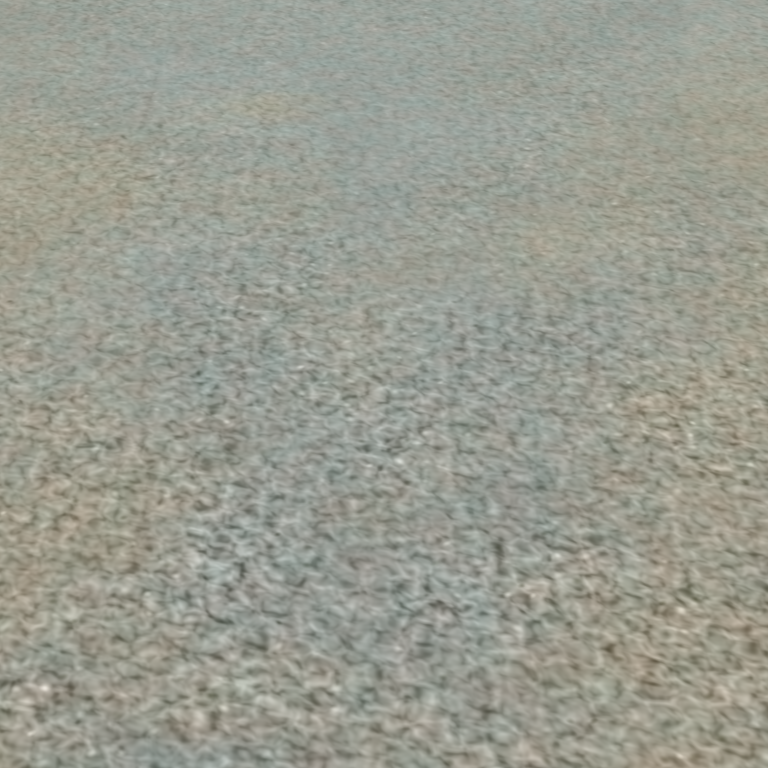
Write a WebGL 1 fragment shader that draws this texture.

```glsl
precision highp float;
// Draws a soft-focus grey gravel ground receding into the distance.
uniform vec2 u_resolution;

const vec3 NEAR_GREY = vec3(0.594, 0.596, 0.563);
const vec3 FAR_GREY = vec3(0.617, 0.633, 0.602);
const vec3 WARM_TINT = vec3(0.022, 0.002, -0.032);
const vec3 COOL_TINT = vec3(-0.012, 0.003, 0.010);
const vec3 RUST_TINT = vec3(0.022, -0.008, -0.010);
const vec3 SAND = vec3(0.685, 0.655, 0.560);
const vec2 SAND_CENTRE = vec2(0.345, 0.860);
const vec2 SAND_SIZE = vec2(0.065, 0.018);
const float HORIZON = 2.1;         // height of the vanishing line
const float DEPTH_STRETCH = 2.9;   // ground length against width
const float GRAIN_FREQUENCY = 115.0;
const float CHIP_FREQUENCY = 52.0;
const float CHIP_SHARE = 0.13;
const float NEAR_CONTRAST = 0.245;
const float FAR_CONTRAST = 0.085;

float hash(vec2 p) {
  vec3 q = fract(vec3(p.xyx) * 0.1031);
  q += dot(q, q.yzx + 33.33);
  return fract((q.x + q.y) * q.z);
}

vec2 gradient(vec2 cell) {
  float angle = 6.2832 * hash(cell);
  return vec2(cos(angle), sin(angle));
}

// Gradient noise, centred on zero
float noise(vec2 p) {
  vec2 i = floor(p);
  vec2 f = p - i;
  vec2 u = f * f * f * (f * (f * 6.0 - 15.0) + 10.0);
  vec2 e = vec2(1.0, 0.0);
  float low = mix(dot(gradient(i), f), dot(gradient(i + e), f - e), u.x);
  float high = mix(dot(gradient(i + e.yx), f - e.yx),
                   dot(gradient(i + 1.0), f - 1.0), u.x);
  return mix(low, high, u.y);
}

float broadNoise(vec2 p) {
  float sum = 0.0;
  float weight = 1.0;
  for (int octave = 0; octave < 3; octave++) {
    sum += weight * noise(p);
    p = p * 2.1 + 17.3;
    weight *= 0.55;
  }
  return sum;
}

// Stones of several sizes, with deeper shadows than highlights
float grains(vec2 ground) {
  vec2 p = ground * GRAIN_FREQUENCY + 400.0;
  p.y += 0.25 * p.x;
  p += 0.45 * vec2(noise(p * 0.6 + 31.0), noise(p * 0.6 + 83.0));
  float n = 0.80 * noise(p) + 0.42 * noise(p * 0.47 + 9.0)
          + 0.38 * noise(p * 1.75 + 57.0);
  return n - 0.45 * max(-n - 0.15, 0.0);
}

// Scattered soft spots, each kept inside its own cell
float chips(vec2 ground, float seed) {
  vec2 p = ground * CHIP_FREQUENCY + 200.0 + seed;
  vec2 cell = floor(p);
  vec2 jitter = vec2(hash(cell + 11.0), hash(cell + 47.0));
  vec2 offset = p - cell - mix(vec2(0.32), vec2(0.68), jitter);
  offset.y += offset.x * (jitter.x - 0.5);
  float radius = mix(0.17, 0.30, jitter.y);
  float present = step(hash(cell + 5.0), CHIP_SHARE);
  return present * smoothstep(radius, 0.0, length(offset));
}

void main() {
  vec2 uv = gl_FragCoord.xy / u_resolution;

  // Perspective ground plane
  float depth = HORIZON - uv.y;
  vec2 ground = vec2(uv.x - 0.5, DEPTH_STRETCH) / depth;
  float far = smoothstep(0.15, 1.0, uv.y);

  // Broad stains: warm at the sides, cool through the middle
  vec3 color = mix(NEAR_GREY, FAR_GREY, far);
  float patches = broadNoise(uv * vec2(3.0, 5.0) + 21.0);
  float side = smoothstep(0.12, 0.48, abs(uv.x - 0.47 - 0.1 * (uv.y - 0.5)));
  float warmth = clamp(0.75 * side + 0.9 * patches + 0.12, 0.0, 1.0);
  color += mix(COOL_TINT, WARM_TINT, warmth * (1.0 - 0.6 * smoothstep(0.8, 1.0, uv.y)));
  color += 0.035 * broadNoise(uv * vec2(5.0, 14.0) + 63.0);
  color += RUST_TINT * noise(ground * vec2(38.0, 30.0) + 140.0) * 1.4;

  // Sandy smudge with a ragged edge
  vec2 smudge = (uv - SAND_CENTRE) / SAND_SIZE;
  smudge += 0.5 * noise(uv * vec2(25.0, 60.0));
  color = mix(color, SAND, 0.55 * exp(-dot(smudge, smudge)));

  // Stones, pale chips and dark gaps
  float contrast = mix(NEAR_CONTRAST, FAR_CONTRAST, far);
  contrast *= 1.0 + 0.45 * broadNoise(uv * vec2(5.0, 7.0) + 90.0);
  color += contrast * grains(ground) * vec3(1.0, 1.0, 1.03);
  color += 0.55 * contrast * chips(ground, 0.0);
  color -= 0.50 * contrast * chips(ground, 71.4) * vec3(0.98, 0.96, 1.05);

  gl_FragColor = vec4(clamp(color, 0.0, 1.0), 1.0);
}
```
